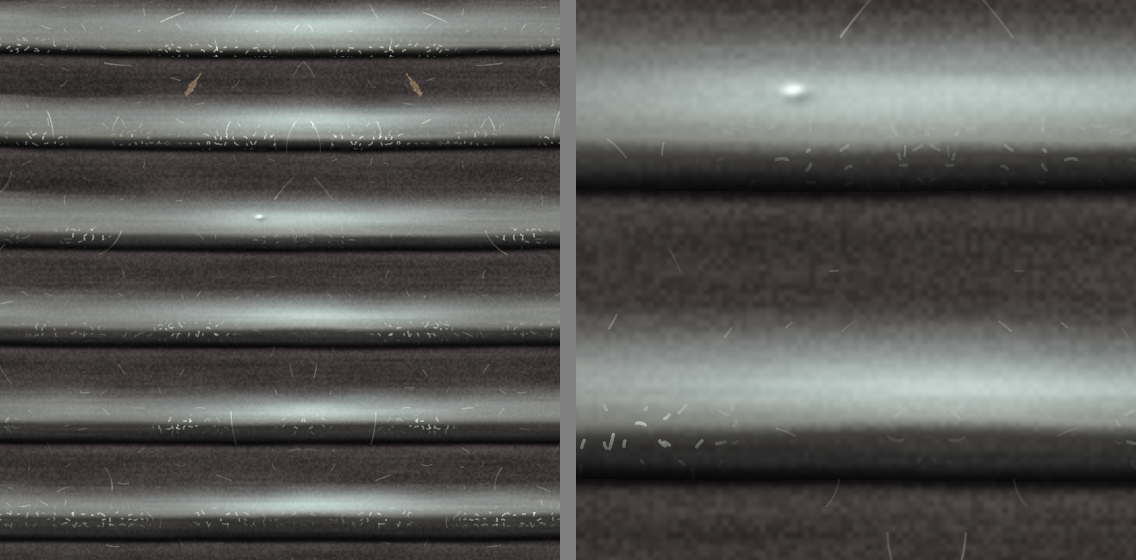
Left, the full canvas; right, a detail of the centre.
A WebGL 1 fragment shader for this texture:

```glsl
precision highp float;
// Worn steel shutter: horizontal rolled slats with dark seams, gloss, grain and scratches.
uniform vec2 u_resolution;

#define PITCH 0.1733       // height of one slat
#define FIRST_SEAM 0.0977  // first seam, measured from the top
#define LIP_MIN 0.08       // shaded lip of the top slat, in slat heights
#define LIP_GROW 0.034     // extra lip on each slat below
#define SEAM_WIDTH 0.032   // in slat heights
#define GLOSS_X 0.56       // centre of the reflected light
#define GLOSS_WIDTH 0.21
#define MIRROR_X 0.542     // axis of the mirrored wear
#define GRAIN 0.075
#define SCRATCH_WIDTH 0.0007

float hash(vec2 p) {
  vec3 q = fract(vec3(p.xyx) * 0.1031);
  q += dot(q, q.yzx + 33.33);
  return fract((q.x + q.y) * q.z);
}

float noise(vec2 p) {
  vec2 i = floor(p), f = fract(p);
  f = f * f * (3.0 - 2.0 * f);
  return mix(mix(hash(i), hash(i + vec2(1.0, 0.0)), f.x),
             mix(hash(i + vec2(0.0, 1.0)), hash(i + vec2(1.0, 1.0)), f.x), f.y);
}

float bell(float x) { return exp(-x * x); }

// One bent stroke in some of the cells of a square grid.
float strokes(vec2 p, float cell, float share, float width) {
  vec2 id = floor(p / cell);
  vec2 centre = 0.35 + 0.3 * vec2(hash(id + 3.1), hash(id + 7.7));
  vec2 d = fract(p / cell) - centre;
  float angle = 6.2832 * hash(id + 11.3);
  float c = cos(angle), s = sin(angle);
  d = vec2(c * d.x + s * d.y, c * d.y - s * d.x);
  d.y += (hash(id + 17.9) - 0.5) * 2.0 * d.x * d.x;
  float halfLength = mix(0.06, 0.28, hash(id + 23.5));
  float dist = cell * length(vec2(max(abs(d.x) - halfLength, 0.0), d.y));
  float soft = 1.0 / u_resolution.y;
  return step(1.0 - share, hash(id)) * (1.0 - smoothstep(width, width + soft, dist));
}

// Tapered chip of paint, thick at the end b.
float chip(vec2 p, vec2 a, vec2 b) {
  float h = clamp(dot(p - a, b - a) / dot(b - a, b - a), 0.0, 1.0);
  float radius = mix(0.0005, 0.0065, smoothstep(0.0, 0.75, h) * (1.3 - h * 0.7));
  float dist = length(p - mix(a, b, h)) + 0.003 * (noise(p * 260.0) - 0.5);
  return 1.0 - smoothstep(radius - 0.002, radius + 0.002, dist);
}

void main() {
  vec2 p = gl_FragCoord.xy / u_resolution;
  p.y = 1.0 - p.y;
  vec2 wear = vec2(abs(p.x - MIRROR_X), p.y);

  // Slat coordinates: t runs from one seam down to the next.
  float sag = 0.009 * (1.0 - p.y) * (0.6 - 4.0 * (p.x - 0.52) * (p.x - 0.52));
  float unevenPitch = 0.0065 * bell((p.y - 0.265) / 0.06);
  float wobble = 0.002 * (noise(vec2(p.x * 14.0, floor(p.y * 6.0))) - 0.5);
  float slat = (p.y - sag + unevenPitch + wobble - FIRST_SEAM) / PITCH;
  float row = floor(slat), t = fract(slat);
  float edge = 1.0 - LIP_MIN - LIP_GROW * (row + 1.0);
  float peak = min(0.68, edge - 0.1);

  // Grain: fine speckle, brushed streaks and broad mottling.
  float speckle = noise(p * 270.0) - 0.5;
  float streak = noise(vec2(p.x * 7.0, p.y * 210.0)) - 0.5;
  float mottle = noise(p * vec2(9.0, 34.0)) - 0.5;

  // Matte valley, lit ridge and dark lip.
  float gloss = bell((p.x - GLOSS_X) / GLOSS_WIDTH);
  float ridge = smoothstep(0.35, peak - 0.01, t + 0.04 * mottle);
  float fall = smoothstep(peak, edge, t);
  vec3 valley = mix(vec3(0.235, 0.213, 0.213), vec3(0.29, 0.27, 0.265), bell((t - 0.07) / 0.07));
  valley *= 0.94 + 0.12 * smoothstep(0.1, 0.4, t);
  vec3 steel = mix(vec3(0.52, 0.53, 0.52), vec3(0.63, 0.67, 0.655), gloss);
  steel += vec3(0.11, 0.13, 0.125) * gloss * bell((t - peak) / 0.11);
  steel = mix(steel, vec3(0.47, 0.47, 0.44) + 0.07 * gloss, 0.75 * fall);
  vec3 color = mix(valley, steel, ridge);
  float lip = smoothstep(edge - 0.035, edge + 0.04, t + 0.03 * mottle + 0.015 * speckle);
  vec3 lipColor = mix(vec3(0.235, 0.23, 0.22), vec3(0.145, 0.145, 0.15), smoothstep(edge, 1.0, t));
  color = mix(color, lipColor, lip);

  // Dull film on the left of two upper slats.
  float film = (1.0 - smoothstep(0.2, 0.29, p.x)) * step(-0.5, row) * step(row, 1.5);
  film *= smoothstep(0.2, 0.35, t) * (1.0 - smoothstep(0.43, 0.46, t + 0.04 * mottle));
  color *= 1.0 - 0.22 * film;
  color += GRAIN * (speckle * (1.0 - 0.5 * ridge) + 0.55 * streak + 0.5 * mottle);

  // Seam, softer on its upper side.
  float above = step(0.5, t);
  float seamDistance = min(t, 1.0 - t) / (SEAM_WIDTH * (1.0 + 0.6 * above));
  color *= 1.0 - 0.72 * bell(seamDistance);

  // Long scratches, then glints gathered along the lip.
  float scratches = strokes(wear + 0.03, 0.105, 0.32, SCRATCH_WIDTH * 0.6);
  scratches += 0.7 * strokes(wear, 0.034, 0.22, SCRATCH_WIDTH * 0.5);
  color += vec3(0.15, 0.15, 0.14) * scratches * (0.4 + noise(p * 40.0));
  float cluster = smoothstep(0.25, 0.75, noise(vec2(wear.x * 13.0, row * 5.3)));
  float glints = strokes(wear + 0.007, 0.017, 0.55, SCRATCH_WIDTH);
  glints += strokes(wear + 0.31, 0.011, 0.35, SCRATCH_WIDTH);
  color += vec3(0.33, 0.35, 0.33) * glints * cluster * bell((t - edge - 0.025) / 0.08);

  // A mirrored pair of tan chips and one bright dent.
  float tan2 = chip(wear, vec2(0.184, 0.132), vec2(0.208, 0.167));
  color = mix(color, vec3(0.56, 0.47, 0.37) + 0.15 * speckle, 0.9 * tan2);
  vec2 dent = (p - vec2(0.463, 0.387)) / vec2(0.009, 0.005);
  color -= 0.2 * bell(length(dent - vec2(0.3, 0.7)));
  color += 0.4 * bell(length(dent) * 1.3);

  gl_FragColor = vec4(clamp(color, 0.0, 1.0), 1.0);
}
```
